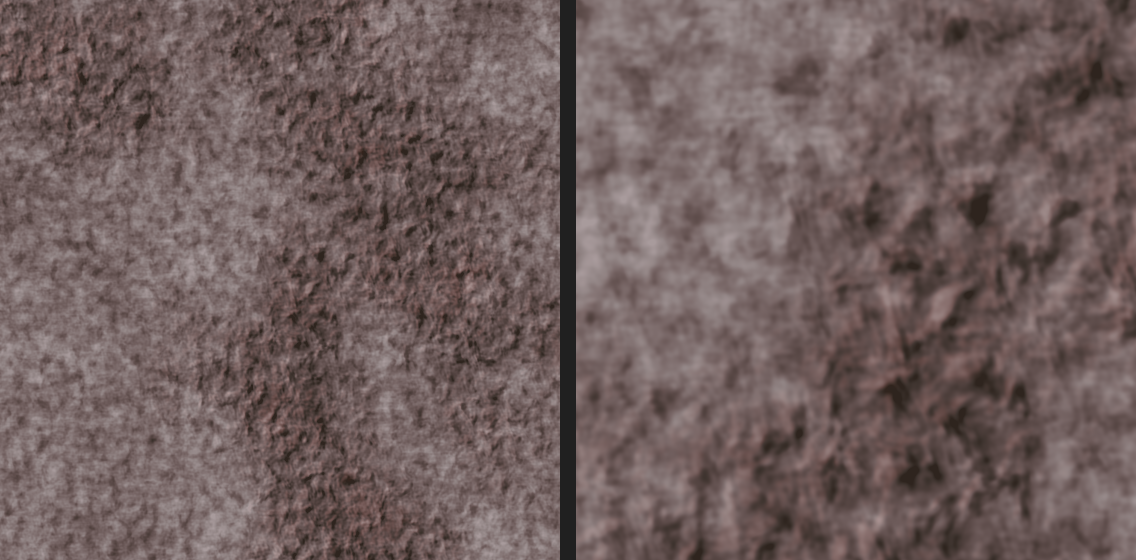
Left, the full canvas; right, a detail of the centre.
This texture is drawn by a Shadertoy shader. Its source:

```glsl
vec2 hashGradient(vec2 cell) {
    uvec2 q = uvec2(ivec2(cell)) * uvec2(1597u, 3812u) + 747u;
    q = q * 1664525u + 1013904223u;
    q.x += q.y * 1664525u;
    q.y += q.x * 1664525u;
    q ^= q >> 16u;
    q.x += q.y * 1664525u;
    q.y += q.x * 1664525u;
    q ^= q >> 16u;
    return vec2(q & 65535u) / 32767.5 - 1.0;
}

float gradientNoise(vec2 p) {
    vec2 i = floor(p), f = p - i;
    vec2 u = f * f * f * (f * (f * 6.0 - 15.0) + 10.0);
    vec2 e = vec2(1, 0);
    float a = dot(hashGradient(i), f);
    float b = dot(hashGradient(i + e.xy), f - e.xy);
    float c = dot(hashGradient(i + e.yx), f - e.yx);
    float d = dot(hashGradient(i + e.xx), f - e.xx);
    return mix(mix(a, b, u.x), mix(c, d, u.x), u.y);
}

float fbm(vec2 p, int octaves) {
    float sum = 0.0, gain = 1.0;
    for (int i = 0; i < octaves; i++) {
        sum += gain * gradientNoise(p);
        p = mat2(1.6, 1.2, -1.2, 1.6) * p + 17.3;
        gain *= 0.5;
    }
    return sum;
}

float segmentDistance(vec2 p, vec2 a, vec2 b) {
    vec2 ab = b - a;
    return length(p - a - ab * clamp(dot(p - a, ab) / dot(ab, ab), 0.0, 1.0));
}

// Crumbled surface height, slightly warped
float crustHeight(vec2 p) {
    vec2 warp = vec2(gradientNoise(p * 25.0), gradientNoise(p * 25.0 + 41.0));
    return fbm(p * vec2(46.0, 38.0) + 0.4 * warp, 3);
}

void mainImage(out vec4 fragColor, in vec2 fragCoord) {
    vec2 uv = fragCoord / iResolution.xy;

    // Corroded bands with ragged borders
    float band = segmentDistance(uv, vec2(0.58, 0.95), vec2(0.88, 0.36));
    band = min(band, segmentDistance(uv, vec2(0.51, 0.36), vec2(0.64, 0.0)));
    band = min(band, segmentDistance(uv, vec2(0.0, 0.95), vec2(0.18, 0.84)));
    float wear = smoothstep(0.27, 0.0, band + 0.2 * fbm(uv * 5.0 + 9.0, 5));

    // Relief lit from the lower right, with dark pits
    float height = crustHeight(uv);
    float slope = height - crustHeight(uv + vec2(0.004, -0.003));
    float pits = smoothstep(0.05, 0.45, -height);

    // Worn metal tone: clouds, crumbs, brushed streaks and grain
    float tone = 0.492 - 0.105 * wear;
    tone += 0.11 * fbm(uv * 4.0 + 31.0, 3);
    tone += 0.12 * fbm(uv * vec2(17.0, 20.0) + 70.0, 3);
    tone += 0.13 * fbm(uv * vec2(46.0, 54.0) + 90.0, 3);
    tone += 0.10 * height - pits * mix(0.05, 0.1, wear);
    tone += slope * mix(0.05, 0.25, wear);
    tone += 0.06 * (1.0 - 0.6 * wear) * fbm(uv * vec2(32.0, 120.0), 2);
    tone += 0.05 * gradientNoise(uv * 190.0);
    tone = clamp(tone, 0.18, 0.66);

    // Brown shadows to mauve grey, with rust on the lit ridges
    float shade = (tone - 0.24) / 0.33;
    vec3 color = mix(vec3(0.24, 0.20, 0.18), vec3(0.57, 0.52, 0.52), shade);
    color -= vec3(0.0, 0.1, 0.08) * max(shade * (1.0 - shade), 0.0);
    float rust = wear * smoothstep(-0.05, 0.35, slope + 0.4 * fbm(uv * 7.0 + 53.0, 3));
    color += vec3(0.035, -0.005, -0.012) * rust;

    fragColor = vec4(color, 1.0);
}
```
